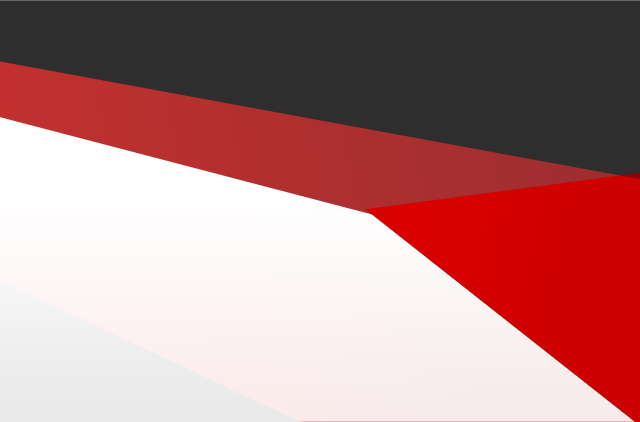
Give the GLSL for this background, as a Shadertoy shader.

```glsl
// Coverage of the half plane lying to the left of the line from a to b
float leftOf(vec2 p, vec2 a, vec2 b) {
    vec2 along = normalize((b - a) * iResolution.xy);
    vec2 offset = (p - a) * iResolution.xy;
    return clamp(along.x * offset.y - along.y * offset.x + 0.5, 0.0, 1.0);
}

void mainImage(out vec4 fragColor, in vec2 fragCoord) {
    vec2 uv = fragCoord / iResolution.xy;

    // Pale floor: a white fade with a pink sheet over a grey corner
    float fade = smoothstep(0.62, -0.08, uv.y);
    vec3 pinkSheet = mix(vec3(1.0), vec3(0.965, 0.915, 0.915), fade);
    pinkSheet.r += 0.02 * fade * (1.0 - smoothstep(0.3, 0.8, uv.x));
    vec3 greyCorner = mix(vec3(1.0), vec3(0.91), fade);
    float sheet = leftOf(uv, vec2(0.469, 0.0), vec2(0.0, 0.335));
    sheet = 1.0 - leftOf(uv, vec2(0.0, 0.335), vec2(0.469, 0.0)) > 0.5 ? 0.0 : 1.0 - sheet;
    vec3 color = mix(greyCorner, pinkSheet, sheet);

    // Thin rose rim along the bottom
    float rim = 1.0 - smoothstep(0.0012, 0.0032, uv.y);
    color = mix(color, vec3(0.94, 0.70, 0.70), rim * smoothstep(0.465, 0.475, uv.x));

    // Long red band, dulling to the right
    float band = leftOf(uv, vec2(0.0, 0.7224), vec2(0.5807, 0.4921));
    float dulling = clamp(uv.x * 1.05 + (uv.y - 0.75) * 0.15, 0.0, 1.0);
    color = mix(color, mix(vec3(0.76, 0.19, 0.18), vec3(0.61, 0.18, 0.19), dulling), band);

    // Charcoal roof
    float roof = leftOf(uv, vec2(0.0, 0.8543), vec2(0.974, 0.5827));
    color = mix(color, vec3(0.18), roof);

    // Bright red wedge, darker where it crosses the roof
    float wedge = leftOf(uv, vec2(0.5807, 0.4921), vec2(0.9922, 0.0))
                * leftOf(uv, vec2(1.0, 0.5906), vec2(0.569, 0.5039));
    vec3 wedgeRed = mix(vec3(0.85, 0.0, 0.0), vec3(0.805, 0.0, 0.0),
                        smoothstep(0.58, 1.0, uv.x - 0.15 * (uv.y - 0.4)));
    color = mix(color, mix(wedgeRed, vec3(0.56, 0.0, 0.01), roof), wedge);

    // Faint grey rim along the top
    color = mix(color, vec3(0.40), smoothstep(0.9968, 0.9988, uv.y));

    fragColor = vec4(color, 1.0);
}
```
